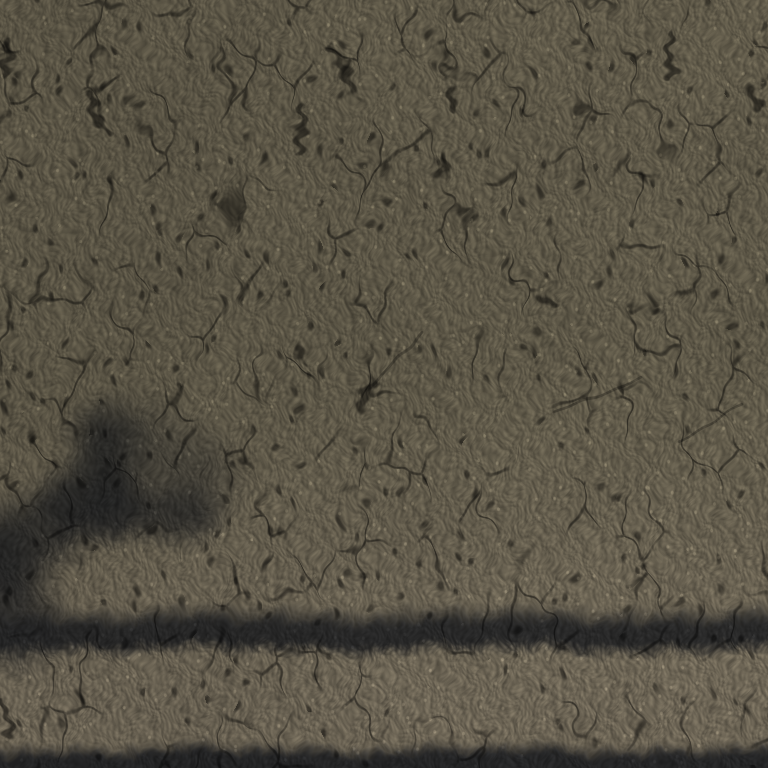
Write a WebGL 1 fragment shader that draws this texture.

```glsl
precision highp float;
// Rough sunlit plaster crossed by two soft horizontal shadows and a leafy one.
// Cellular noise gives the grain relief, chips and broken cracks; blurred
// capsules and bands give the shadows.
uniform vec2 u_resolution;

vec2 hash2(vec2 p) {
  return fract(sin(vec2(dot(p, vec2(127.1, 311.7)), dot(p, vec2(269.5, 183.3)))) * 43758.5);
}

// Nearest distance, second nearest distance, random id of the nearest cell
vec3 cells(vec2 p) {
  vec2 base = floor(p), f = fract(p);
  vec3 r = vec3(8.0, 8.0, 0.0);
  for (int j = -1; j <= 1; j++) {
    for (int i = -1; i <= 1; i++) {
      vec2 o = vec2(float(i), float(j));
      vec2 h = hash2(base + o);
      float d = length(o + h - f);
      if (d < r.x) r = vec3(d, r.x, fract(h.x * 17.3 + h.y * 31.7));
      else r.y = min(r.y, d);
    }
  }
  return r;
}

float height(vec2 p) {
  return 0.6 * cells(p * vec2(88.0, 66.0)).x + 0.4 * cells(p * vec2(185.0, 145.0) + 7.0).x;
}

float capsule(vec2 p, vec2 a, vec2 b) {
  vec2 ab = b - a;
  return length(p - a - ab * clamp(dot(p - a, ab) / dot(ab, ab), 0.0, 1.0));
}

float softStroke(vec2 p, vec2 a, vec2 b, float radius, float blur) {
  return 1.0 - smoothstep(radius - blur, radius + blur, capsule(p, a, b));
}

// Irregular chipped streak between two points
float chip(vec2 p, vec2 a, vec2 b, float radius) {
  return 1.0 - smoothstep(radius * 0.3, radius, capsule(p, a, b));
}

float shadowMask(vec2 p) {
  float stem = softStroke(p, vec2(0.135, 0.430), vec2(0.145, 0.350), 0.036, 0.034);
  float leaf = softStroke(p, vec2(0.250, 0.330), vec2(0.090, 0.335), 0.030, 0.026);
  float arm = softStroke(p, vec2(0.110, 0.350), vec2(0.000, 0.270), 0.045, 0.032);
  float foot = softStroke(p, vec2(-0.010, 0.280), vec2(0.020, 0.190), 0.048, 0.040);
  float veil = softStroke(p, vec2(0.180, 0.420), vec2(0.250, 0.380), 0.050, 0.045);
  float lit = (1.0 - 0.78 * stem) * (1.0 - 0.68 * leaf) * (1.0 - 0.70 * arm);
  lit *= (1.0 - 0.75 * foot) * (1.0 - 0.42 * veil);

  float wave = 0.003 * sin(p.x * 17.0) + 0.002 * sin(p.x * 41.0 + 1.0);
  float band = smoothstep(0.142, 0.168, p.y + wave)
             * (1.0 - smoothstep(0.182, 0.217, p.y + wave));
  float sill = 1.0 - smoothstep(0.012, 0.037, p.y + wave);
  return 1.0 - lit * (1.0 - 0.95 * band) * (1.0 - sill);
}

void main() {
  vec2 p = gl_FragCoord.xy / u_resolution;
  vec2 warp = vec2(sin(p.y * 71.0 + 3.0 * sin(p.x * 33.0)) + 0.6 * sin(p.y * 173.0 + p.x * 90.0),
                   sin(p.x * 83.0 + 2.0 * sin(p.y * 47.0)) + 0.6 * sin(p.x * 191.0 - p.y * 70.0));
  vec2 q = p + 0.0035 * warp;

  // Grain lit from the right, over broad patches
  float h = height(q);
  float slope = height(q + vec2(0.0028, 0.0016)) - h;
  float patches = sin(p.x * 13.0 + 2.0 * sin(p.y * 9.0)) * sin(p.y * 16.0 + 1.5 * sin(p.x * 11.0));
  float tone = 1.0 + 0.50 * slope + 0.14 * (0.42 - h) + 0.025 * patches;

  // Scattered chips and pale mineral flecks
  vec3 pits = cells(q * vec2(62.0, 40.0) + 19.0);
  tone *= 1.0 - 0.42 * step(0.86, pits.z) * (1.0 - smoothstep(0.10, 0.36, pits.x));
  vec3 flecks = cells(p * vec2(100.0, 85.0) + 41.0);
  tone += 0.28 * step(0.92, flecks.z) * (1.0 - smoothstep(0.08, 0.30, flecks.x));

  // Steep cracks, interrupted by a coarse cell mask
  vec3 web = cells((q + 0.003 * warp.yx) * vec2(21.0, 13.0) + 5.0);
  float gaps = 1.0 - smoothstep(0.22, 0.48, cells(q * vec2(13.0, 10.0) + 63.0).x);
  tone *= 1.0 - 0.42 * gaps * (1.0 - smoothstep(0.01, 0.09, web.y - web.x));

  // Larger chips
  vec2 c = q + 0.0035 * sin(p.yx * vec2(310.0, 270.0));
  float chips = chip(c, vec2(0.390, 0.865), vec2(0.393, 0.800), 0.007);
  chips = max(chips, chip(c, vec2(0.115, 0.880), vec2(0.133, 0.835), 0.009));
  chips = max(chips, chip(c, vec2(0.430, 0.935), vec2(0.462, 0.880), 0.008));
  chips = max(chips, chip(c, vec2(0.570, 0.775), vec2(0.580, 0.785), 0.010));
  chips = max(chips, chip(c, vec2(0.587, 0.885), vec2(0.592, 0.860), 0.008));
  chips = max(chips, chip(c, vec2(0.468, 0.475), vec2(0.485, 0.503), 0.011));
  chips = max(chips, chip(c, vec2(0.705, 0.615), vec2(0.720, 0.605), 0.009));
  chips = max(chips, chip(c, vec2(0.873, 0.950), vec2(0.874, 0.905), 0.007));
  chips = max(chips, chip(c, vec2(0.980, 0.880), vec2(0.992, 0.865), 0.010));
  chips = max(chips, chip(c, vec2(0.005, 0.950), vec2(0.010, 0.905), 0.008));
  chips = max(chips, chip(c, vec2(0.390, 0.545), vec2(0.397, 0.535), 0.009));
  chips = max(chips, chip(c, vec2(0.005, 0.085), vec2(0.012, 0.040), 0.007));
  tone *= 1.0 - 0.48 * chips;

  // Hairline scratches rising to the right
  vec2 s = p + 0.0012 * warp;
  float hair = chip(s, vec2(0.485, 0.500), vec2(0.550, 0.567), 0.0030);
  hair = max(hair, chip(s, vec2(0.720, 0.462), vec2(0.835, 0.507), 0.0026));
  hair = max(hair, chip(s, vec2(0.885, 0.425), vec2(0.965, 0.473), 0.0026));
  tone *= 1.0 - 0.28 * hair;

  // Sunlight grows warmer and brighter toward the bottom
  vec3 color = mix(vec3(0.415, 0.385, 0.325), vec3(0.360, 0.337, 0.275), smoothstep(0.05, 0.55, p.y));
  color *= 0.97 + 0.06 * smoothstep(0.1, 0.8, p.x);
  float shade = shadowMask(p + 0.0022 * warp + 0.012 * vec2(0.0, h - 0.4));
  color *= mix(vec3(1.0), vec3(0.34, 0.37, 0.45), shade);
  gl_FragColor = vec4(clamp(color * tone, 0.0, 1.0), 1.0);
}
```
